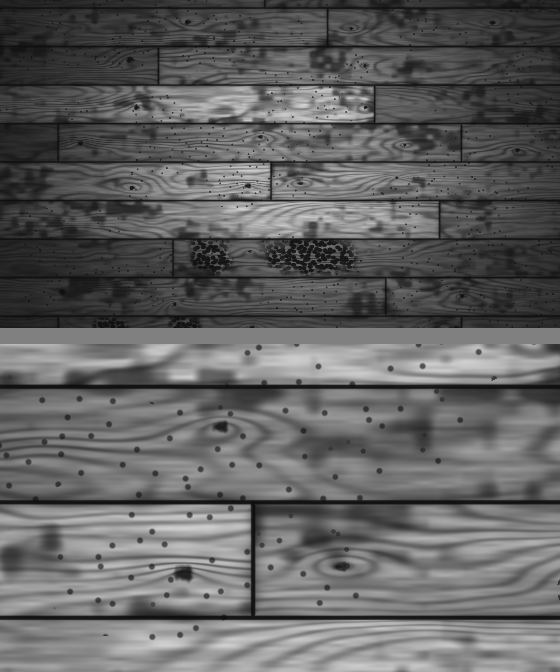
Top, the full canvas; bottom, a detail of the centre.
A Shadertoy shader for this texture:

```glsl
// Weathered grey floor boards in staggered rows, with grain, knots, dirt and a vignette.

#define ROW_HEIGHT 0.1174
#define TOP_OFFSET 0.0246
#define BOARD_SPAN 0.72
#define GAP_WIDTH 0.0021
#define RING_COUNT 8.0
#define RING_DEPTH 0.42
#define FIBRE_DEPTH 0.50
#define KNOT_SPACING 0.33
#define KNOT_RADIUS 0.011
#define DIRT_DEPTH 0.62
#define VIGNETTE_FLOOR 0.12
#define BLACK_LIFT 0.05

// Per row, top to bottom: first joint, tone left of it, tone right of it.
const vec3 ROWS[10] = vec3[10](
    vec3(0.473, 0.46, 0.45), vec3(0.585, 0.56, 0.54),
    vec3(0.283, 0.46, 0.56), vec3(0.669, 0.78, 0.43),
    vec3(0.104, 0.38, 0.51), vec3(0.484, 0.68, 0.56),
    vec3(0.785, 0.70, 0.54), vec3(0.309, 0.42, 0.45),
    vec3(0.689, 0.54, 0.58), vec3(0.104, 0.46, 0.50));

float hash(vec2 p) {
    return fract(sin(dot(p, vec2(127.1, 311.7))) * 43758.5);
}

float noise(vec2 p) {
    vec2 i = floor(p), f = fract(p);
    f = f * f * (3.0 - 2.0 * f);
    return mix(mix(hash(i), hash(i + vec2(1, 0)), f.x),
               mix(hash(i + vec2(0, 1)), hash(i + vec2(1, 1)), f.x), f.y);
}

// Distance to the nearest scattered cell point.
float cellular(vec2 p) {
    vec2 cell = floor(p);
    float nearest = 2.0;
    for (int y = -1; y <= 1; y++)
    for (int x = -1; x <= 1; x++) {
        vec2 c = cell + vec2(x, y);
        nearest = min(nearest, length(c + vec2(hash(c), hash(c + 57.3)) - p));
    }
    return nearest;
}

// x: how far a knot bends the rings, y: darkness of its core.
vec2 knots(float x, float v, float seed) {
    vec2 result = vec2(0.0);
    for (int i = -1; i <= 1; i++) {
        float cell = floor(x / KNOT_SPACING) + float(i);
        vec2 key = vec2(cell, seed);
        float present = step(0.52, hash(key + 3.1));
        vec2 centre = vec2((cell + 0.2 + 0.6 * hash(key)) * KNOT_SPACING, 0.3 + 0.4 * hash(key + 8.7));
        vec2 d = vec2(x - centre.x, (v - centre.y) * ROW_HEIGHT);
        float radius = KNOT_RADIUS * (0.5 + 0.6 * hash(key + 5.9));
        float ragged = length(d * vec2(0.8, 1.0)) + 0.004 * (noise(d * 220.0 + cell) - 0.5);
        result.x += present * 3.5 * exp(-length(d * vec2(18.0, 42.0)));
        result.y = max(result.y, present * (1.0 - smoothstep(0.35 * radius, radius, ragged)));
    }
    return result;
}

// Patchy tread stains, two per stained row.
float treadStains(vec2 uv, vec2 p, float row, float v) {
    float bottom = step(7.5, row), mask = 0.0;
    for (int i = 0; i < 2; i++) {
        float k = float(i);
        float centre = mix(0.375 + 0.18 * k, 0.20 + 0.13 * k, bottom);
        float halfWidth = mix(0.045 + 0.055 * k, 0.04, bottom);
        float d = length(vec2((uv.x - centre) / halfWidth, (v - 0.42) / 0.55));
        mask = max(mask, 1.0 - smoothstep(0.6, 1.1, d + 0.4 * (noise(p * 30.0) - 0.5)));
    }
    float stained = max(bottom, step(abs(row - 6.0), 0.5));
    float tread = 1.0 - smoothstep(0.38, 0.62, cellular(p * vec2(65.0, 85.0)));
    return stained * mask * tread;
}

void mainImage(out vec4 fragColor, in vec2 fragCoord) {
    vec2 uv = fragCoord / iResolution.xy;
    vec2 p = fragCoord / iResolution.y;
    float aspect = iResolution.x / iResolution.y;
    float pixel = 1.0 / iResolution.y;

    // Board arrangement
    float t = (1.0 - uv.y - TOP_OFFSET) / ROW_HEIGHT;
    float row = floor(t), v = t - row;
    vec3 plank = ROWS[clamp(int(row) + 1, 0, 9)];
    float nextJoint = plank.x + BOARD_SPAN;
    float board = step(plank.x, uv.x) + step(nextJoint, uv.x);
    float seed = row * 7.3 + board * 19.7 + 31.0;
    float tone = mix(plank.y, plank.z, min(board, 1.0));

    // Growth rings bent around knots
    vec2 knot = knots(p.x, v, seed);
    float rings = RING_COUNT * (0.4 * v + noise(vec2(p.x * 2.4 + seed, v * 1.8 + seed)));
    rings += 1.1 * noise(vec2(p.x * 13.0, v * 6.0 + seed)) + knot.x;
    float ringLine = pow(0.5 + 0.5 * sin(6.2832 * rings), 2.0);
    float ringFade = 0.3 + 0.9 * noise(vec2(p.x * 5.0 + seed, v * 4.0));

    // Fine fibres, then broad and speckled dirt
    float fibre = 0.6 * noise(vec2(p.x * 11.0 + seed, p.y * 150.0))
                + 0.4 * noise(vec2(p.x * 45.0, p.y * 290.0 + seed));
    float blotch = 0.6 * noise(p * vec2(8.0, 15.0) + seed) + 0.4 * noise(p * vec2(45.0, 60.0));
    float dirt = smoothstep(0.55, 0.85, blotch);
    float speck = (1.0 - smoothstep(0.06, 0.14, cellular(p * 34.0))) * step(0.6, noise(p * 12.0));
    float shade = tone * (1.0 - RING_DEPTH * ringLine * ringFade);
    shade *= 1.0 + FIBRE_DEPTH * (fibre - 0.5);
    shade *= 1.0 - DIRT_DEPTH * max(dirt, speck);
    shade *= 1.0 - 0.85 * max(knot.y, treadStains(uv, p, row, v));

    // Grimy edges and dark gaps
    float rowEdge = min(v, 1.0 - v) * ROW_HEIGHT;
    float jointEdge = min(abs(uv.x - plank.x), abs(uv.x - nextJoint)) * aspect;
    float edge = min(rowEdge, jointEdge);
    shade *= 1.0 - 0.5 * exp(-edge * 170.0) * (0.4 + noise(p * vec2(25.0, 60.0)));
    shade *= mix(0.1, 1.0, smoothstep(GAP_WIDTH - pixel, GAP_WIDTH + pixel, edge));
    // Vignette
    vec2 away = (uv - vec2(0.54, 0.5)) * vec2(2.45, 1.9);
    shade *= mix(VIGNETTE_FLOOR, 1.0, exp(-dot(away, away)));
    fragColor = vec4(vec3(BLACK_LIFT + shade), 1.0);
}
```
